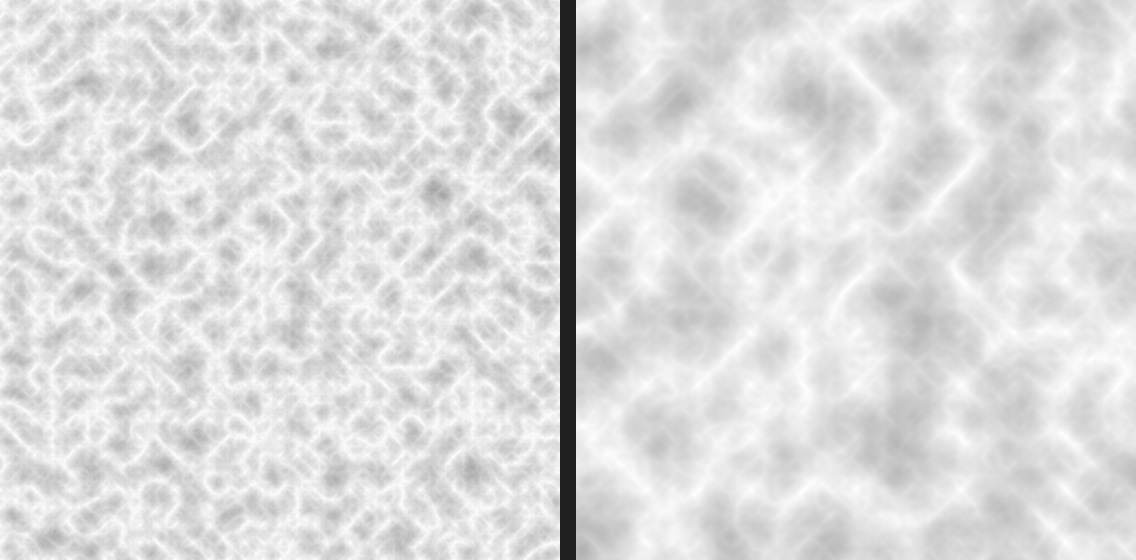
Left: the whole. Right: its middle third, enlarged.
Give the GLSL for this texture, as a WebGL 2 fragment shader.

```glsl
#version 300 es
precision highp float;
// Pale marbled turbulence: four octaves of gradient noise are folded at zero,
// so every sign change becomes a thin white vein between soft grey blotches.
// Gradients lie only on the diagonals, which makes the veins run at 45 degrees.

uniform vec2 u_resolution;
out vec4 fragColor;

// Integer hash of a lattice point and an octave seed.
uint hash(ivec2 cell, int seed) {
    uint h = uint(cell.x) * 73856093u ^ uint(cell.y) * 19349663u ^ uint(seed) * 83492791u;
    h = (h ^ (h >> 16)) * 0x7feb352du;
    h = (h ^ (h >> 15)) * 0x846ca68bu;
    return h ^ (h >> 16);
}

// Slope contribution of one corner, with a diagonal gradient (+-1, +-1).
float cornerSlope(ivec2 cell, vec2 offset, int seed) {
    uint h = hash(cell, seed);
    vec2 gradient = vec2(h & 1u, (h >> 1) & 1u) * 2.0 - 1.0;
    return dot(gradient, offset);
}

// Gradient noise with quintic blending, zero at every lattice point.
float gradientNoise(vec2 p, int seed) {
    ivec2 cell = ivec2(floor(p));
    vec2 f = fract(p);
    vec2 blend = f * f * f * (f * (f * 6.0 - 15.0) + 10.0);
    float bottom = mix(cornerSlope(cell, f, seed),
                       cornerSlope(cell + ivec2(1, 0), f - vec2(1.0, 0.0), seed), blend.x);
    float top = mix(cornerSlope(cell + ivec2(0, 1), f - vec2(0.0, 1.0), seed),
                    cornerSlope(cell + ivec2(1, 1), f - vec2(1.0, 1.0), seed), blend.x);
    return mix(bottom, top, blend.y);
}

// Sum of folded octaves; the crease is rounded over a fraction of a pixel.
float turbulence(vec2 p, float pixel) {
    float sum = 0.0;
    float amplitude = 1.0;
    float frequency = 16.0;
    for (int octave = 0; octave < 4; octave++) {
        float n = gradientNoise(p * frequency, octave + 1);
        float rounding = 0.25 * frequency * pixel;
        sum += amplitude * sqrt(n * n + rounding * rounding);
        amplitude *= 0.5;
        frequency *= 2.0;
    }
    return sum;
}

void main() {
    float pixel = 1.0 / u_resolution.y;
    vec2 uv = gl_FragCoord.xy * pixel;
    float grey = 1.0 - 0.26 * turbulence(uv, pixel);
    fragColor = vec4(vec3(grey), 1.0);
}
```
